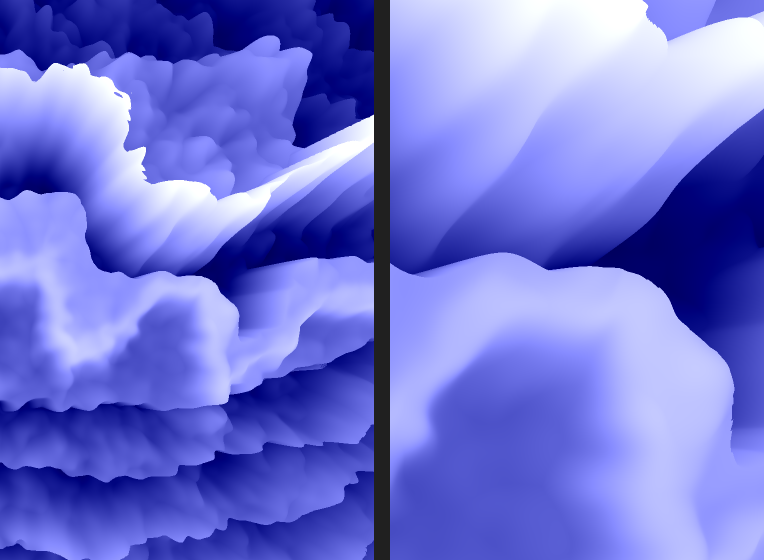
Left, the full canvas; right, a detail of the centre.
Write a Shadertoy shader that draws this background.

```glsl
// Billowing blue cloud relief, seen from above with peaks leaning away from one point.

const vec2 VIEW_CENTRE = vec2(-0.05, 0.38);
const float LEAN = 0.35;        // outward shift of a peak of height one
const int MARCH_STEPS = 80;
const int REFINE_STEPS = 5;
const int AA = 2;

vec2 hash22(vec2 p) {
    vec3 q = fract(p.xyx * vec3(0.1031, 0.1030, 0.0973));
    q += dot(q, q.yzx + 33.33);
    return fract((q.xx + q.yz) * q.zy) * 2.0 - 1.0;
}

float gradientNoise(vec2 p) {
    vec2 i = floor(p), f = p - i;
    vec2 u = f * f * f * (f * (f * 6.0 - 15.0) + 10.0);
    vec2 e = vec2(1.0, 0.0);
    float bottom = mix(dot(hash22(i), f), dot(hash22(i + e), f - e), u.x);
    float top = mix(dot(hash22(i + e.yx), f - e.yx), dot(hash22(i + 1.0), f - 1.0), u.x);
    return mix(bottom, top, u.y);
}

vec2 noisePair(vec2 p) {
    return vec2(gradientNoise(p), gradientNoise(p + 37.7));
}

vec2 warp(vec2 g) {
    return g + 0.035 * noisePair(g * 11.0) + 0.017 * noisePair(g * 36.0 + 9.0);
}

// Slow rise followed by a steep fall, repeated
float terrace(float s) {
    float f = fract(s);
    return f * (1.0 - smoothstep(0.85, 1.0, f));
}

// Guide lines of the large forms, as y over x
float crestLine(float x) {
    return 0.73 - 0.165 * smoothstep(0.07, 0.22, x) + 0.08 * smoothstep(0.30, 0.45, x);
}

float bankTop(float x) {
    return 0.615 - 0.115 * smoothstep(0.10, 0.14, x)
         - 0.10 * smoothstep(0.27, 0.34, x) + 0.12 * smoothstep(0.34, 0.43, x);
}

float bankBottom(float x) {
    return 0.27 + 0.6 * (x - 0.15) * (x - 0.15);
}

float veinLine(float x) {
    return 0.49 - 0.12 * smoothstep(0.04, 0.10, x) + 0.09 * smoothstep(0.10, 0.25, x)
         - 0.14 * smoothstep(0.27, 0.32, x) + 0.13 * smoothstep(0.32, 0.48, x);
}

// Signed distance to the vein, corrected for its slope
float veinDistance(vec2 q) {
    float slope = (veinLine(q.x + 0.004) - veinLine(q.x - 0.004)) / 0.008;
    return (q.y - veinLine(q.x)) / sqrt(1.0 + slope * slope);
}

float terrain(vec2 g) {
    vec2 q = warp(g);
    float behind = q.y - crestLine(q.x);
    float below = bankBottom(q.x) - q.y;

    // Bright crest with a long inner wall
    float wall = clamp(behind / 0.08 + 1.0, 0.0, 1.0);
    float crest = 0.93 * pow(wall, 1.25) * (1.0 - smoothstep(0.0, 0.03, behind));

    // Soft plateau and dark terraces behind the crest
    float plateau = 0.46 * smoothstep(0.0, 0.02, behind)
                  * (1.0 - smoothstep(0.81, 0.86, q.y)) * (1.0 - smoothstep(0.44, 0.52, q.x));
    float far = 0.27 * smoothstep(0.03, 0.06, behind) * terrace(dot(q, vec2(0.5, 0.85)) / 0.12);

    // Pale bank, darker under the vein
    float inside = smoothstep(0.0, 0.018, bankTop(q.x) - q.y) * smoothstep(0.0, 0.02, -below);
    float underside = mix(0.47, 0.34, smoothstep(0.0, 0.09, -below));
    float bank = inside * mix(underside, 0.61, smoothstep(-0.06, 0.02, veinDistance(q)));

    // Terraces below the bank
    float lower = smoothstep(-0.01, 0.0, below)
                * (0.10 + 0.42 * terrace((below + 0.05 * gradientNoise(g * 5.0)) / 0.10));

    // Rounded lobes and fine grain
    float lobes = 0.22 * gradientNoise(g * 9.0 + 4.0)
                + 0.26 * (abs(gradientNoise(g * 17.0)) - 0.2)
                + 0.07 * gradientNoise(g * 42.0);
    float form = max(max(max(crest, plateau), max(bank, lower)), max(far, 0.08));
    return form + lobes * mix(1.0, 0.5, inside);
}

vec2 groundPoint(vec2 p, float h) {
    return VIEW_CENTRE + (p - VIEW_CENTRE) * (1.0 - LEAN * h);
}

// Height of the first surface met from above
float visibleHeight(vec2 p) {
    float h = 1.1, previous = h;
    for (int i = 0; i < MARCH_STEPS; i++) {
        float gap = h - terrain(groundPoint(p, h));
        if (gap < 0.0 || h < -0.3) break;
        previous = h;
        h -= clamp(gap * 0.3, 0.008, 0.04);
    }
    for (int i = 0; i < REFINE_STEPS; i++) {
        float middle = 0.5 * (h + previous);
        if (middle < terrain(groundPoint(p, middle))) h = middle; else previous = middle;
    }
    return h;
}

vec3 cloudColour(vec2 p) {
    float h = visibleHeight(p);
    float d = veinDistance(warp(groundPoint(p, h))) / 0.02;
    float tone = 1.15 * h - 0.1 + 0.17 * exp(-d * d) * smoothstep(0.3, 0.5, h);
    return clamp(vec3(tone, tone + 0.02, 0.5 + 0.95 * tone), vec3(0.0, 0.0, 0.2), vec3(1.0));
}

void mainImage(out vec4 fragColor, in vec2 fragCoord) {
    vec3 sum = vec3(0.0);
    for (int i = 0; i < AA * AA; i++) {
        vec2 offset = (vec2(i % AA, i / AA) + 0.5) / float(AA) - 0.5;
        sum += cloudColour((fragCoord + offset) / iResolution.y);
    }
    fragColor = vec4(sum / float(AA * AA), 1.0);
}
```
